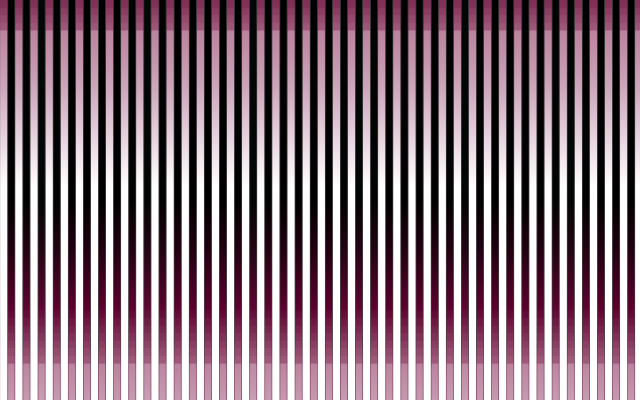
A Shadertoy shader for this pattern:

```glsl
// Vertical stripes alternating between two offsets of one black-plum-rose-white ramp.

const float REPEATS = 42.33;      // stripe pairs across the canvas
const float LIGHT_OFFSET = 0.833; // ramp lead of the light stripes
const float DARK_CENTER = 0.75;   // dark stripe centre within a pair
const float DARK_HALF = 0.25;     // half width of a dark stripe
const float LINE_HALF = 0.03;     // half width of the edge lines
const float BAND = 0.019;         // height of one gradient band
const float TAU = 6.28319;

const vec3 BLACK = vec3(0.0);
const vec3 WINE  = vec3(0.13, 0.0, 0.06);
const vec3 PLUM  = vec3(0.36, 0.0, 0.18);
const vec3 MAUVE = vec3(0.62, 0.34, 0.47);
const vec3 ROSE  = vec3(0.73, 0.51, 0.62);
const vec3 BLUSH = vec3(0.80, 0.65, 0.73);
const vec3 WHITE = vec3(1.0);
const vec3 GREY  = vec3(0.27, 0.25, 0.26);

float linearStep(float a, float b, float t) {
    return clamp((t - a) / (b - a), 0.0, 1.0);
}

// Coarse bands appear only across the plum-to-rose section.
float bandedDepth(float depth) {
    float banded = LIGHT_OFFSET + (floor((depth - LIGHT_OFFSET) / BAND) + 0.5) * BAND;
    float inside = step(0.777, depth) * (1.0 - step(0.909, depth));
    return mix(depth, banded, 0.65 * inside);
}

vec3 ramp(float depth, float pixelY) {
    float t = bandedDepth(depth);
    vec3 color = mix(BLACK, WINE, linearStep(0.50, 0.625, t));
    color = mix(color, PLUM, linearStep(0.625, 0.77, t));
    color = mix(color, MAUVE, linearStep(0.77, 0.90, t));
    color = mix(color, ROSE, smoothstep(0.909 - pixelY, 0.909 + pixelY, depth));
    color = mix(color, BLUSH, linearStep(0.91, 1.05, t));
    return mix(color, WHITE, linearStep(1.05, 1.30, t));
}

// Faint cool lift that returns on every seventh dark stripe.
vec3 stripeTint(float index) {
    float beat = 0.5 + 0.5 * cos(TAU * (index - 2.0) / 7.0);
    return vec3(0.008, 0.025, 0.018) * pow(beat, 4.0);
}

float coverage(float distanceToEdge, float pixel) {
    return 1.0 - smoothstep(-0.5 * pixel, 0.5 * pixel, distanceToEdge);
}

void mainImage(out vec4 fragColor, in vec2 fragCoord) {
    vec2 uv = fragCoord / iResolution.xy;
    float depth = 1.0 - uv.y;
    float pixelX = REPEATS / iResolution.x;
    float pixelY = 1.0 / iResolution.y;

    // Distance from the nearest dark stripe centre, in stripe pairs
    float x = uv.x * REPEATS;
    float fromCenter = abs(fract(x - DARK_CENTER + 0.5) - 0.5);
    float edge = fromCenter - DARK_HALF;

    // Both stripe families share the ramp
    vec3 light = ramp(depth + LIGHT_OFFSET, pixelY);
    vec3 dark = ramp(depth, pixelY) + stripeTint(floor(x));
    vec3 color = mix(light, dark, coverage(edge, pixelX));

    // Thin edge lines turn from grey to mauve near the bottom
    vec3 lineColor = mix(GREY, MAUVE * 0.85, linearStep(0.86, 0.93, depth));
    float line = coverage(abs(edge + 0.015) - LINE_HALF, pixelX);
    color = mix(color, lineColor, 0.8 * line);

    fragColor = vec4(color, 1.0);
}
```
